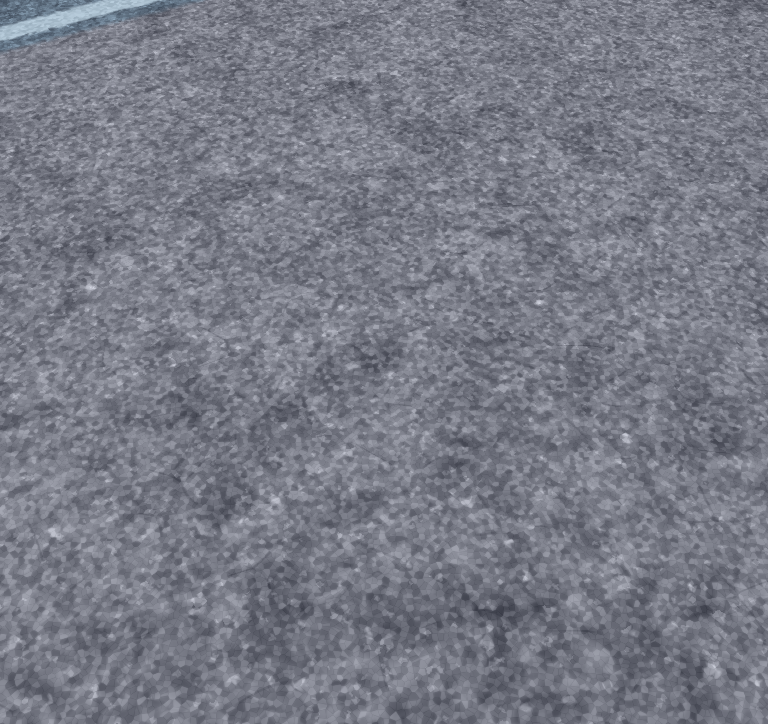
This texture is drawn by a WebGL 1 fragment shader. Its source:

```glsl
precision highp float;
// Worn grey asphalt seen in perspective, with a painted line in the far left corner.
uniform vec2 u_resolution;

vec3 hash3(vec2 p) {
  vec3 q = fract(p.xyx * vec3(0.1031, 0.1030, 0.0973));
  q += dot(q, q.yxz + 33.33);
  return fract((q.xxy + q.yzz) * q.zyx);
}

// Cellular noise: nearest distance, second distance, cell id, softly blended tone.
vec4 cells(vec2 p) {
  vec2 base = floor(p);
  vec2 f = p - base;
  float near = 9.0, second = 9.0, id = 0.0, tone = 0.0, total = 0.0;
  for (int j = -1; j <= 1; j++) {
    for (int i = -1; i <= 1; i++) {
      vec2 g = vec2(float(i), float(j));
      vec3 h = hash3(base + g + 71.0);
      vec2 r = g + h.xy - f;
      float d2 = dot(r, r);
      float w = exp(-8.0 * d2);
      tone += w * h.z;
      total += w;
      if (d2 < near) {
        second = near;
        near = d2;
        id = h.z;
      } else {
        second = min(second, d2);
      }
    }
  }
  return vec4(sqrt(near), sqrt(second), id, tone / total);
}

// Sparse pale stones, each with its own radius.
float stones(vec2 p, float rarity) {
  vec2 wobble = 0.10 * sin(p.yx * 9.0 + 2.0 * sin(p * 5.0));
  vec4 c = cells(p + wobble);
  float present = smoothstep(rarity, 1.0, c.z);
  float radius = 0.14 + 0.22 * present;
  return step(rarity, c.z) * (1.0 - smoothstep(radius - 0.10, radius + 0.10, c.x));
}

void main() {
  vec2 uv = gl_FragCoord.xy / u_resolution.y;

  // Ground plane: grains shrink and flatten towards the top.
  float depth = 2.0 / (2.0 - uv.y);
  vec2 ground = vec2((uv.x - 0.53) * depth, 2.0 * depth);
  vec2 bent = ground + 0.012 * sin(ground.yx * 31.0 + 3.0 * sin(ground * 13.0));

  // Aggregate grain, from fine grit to broad mottling.
  vec4 grit = cells(ground * 112.0);
  vec4 chips = cells(ground * 62.0 + 0.25 * sin(ground.yx * 170.0));
  float mottle = cells(bent * 24.0).w;
  float broad = cells(bent * 7.0 + 13.0).w;
  float tone = 0.492 + 0.19 * (grit.w - 0.5) + 0.13 * (chips.w - 0.5);
  tone += 0.055 * (mottle - 0.5) + 0.045 * (broad - 0.5);
  tone -= 0.035 * (1.0 - smoothstep(0.0, 0.22, grit.y - grit.x));

  // Dark ragged stains, denser in the near right.
  float stain = 0.5 * cells(bent * vec2(9.0, 12.0) + 5.0).w
              + 0.3 * cells(bent * 27.0 + 40.0).w + 0.2 * chips.w;
  float nearRight = smoothstep(0.75, 0.0, length((uv - vec2(0.75, 0.08)) * vec2(1.0, 0.9)));
  tone -= 0.095 * smoothstep(0.60, 0.80, stain + 0.09 * nearRight);

  // Short hairline cracks.
  vec4 crack = cells(bent * vec2(6.0, 9.0) + 21.0);
  float hairline = 1.0 - smoothstep(0.01, 0.045, crack.y - crack.x);
  tone -= 0.06 * hairline * smoothstep(0.55, 0.75, mottle);

  // Pale stones and small glints.
  float closeness = 1.0 - 0.45 * uv.y;
  tone += 0.15 * closeness * stones(ground * 34.0 + 7.0, 0.93);
  tone += 0.10 * stones(ground * 66.0 + 19.0, 0.86);
  tone += 0.01 * sin(uv.x * 3.0 + 0.3) * uv.y;
  vec3 color = tone + vec3(0.0, 0.010, 0.055);

  // Painted line, with blue-grey worn edges and verge.
  float across = uv.y - 0.942 - 0.26 * uv.x + 0.003 * (chips.w - 0.5);
  float verge = smoothstep(-0.020, -0.010, across);
  color = mix(color, color * vec3(0.79, 0.91, 0.96), verge);
  float paint = smoothstep(-0.002, 0.002, across) * (1.0 - smoothstep(0.018, 0.023, across));
  vec3 paintColor = vec3(0.67, 0.75, 0.81) + 0.12 * (grit.w - 0.5);
  color = mix(color, paintColor, paint);

  gl_FragColor = vec4(color, 1.0);
}
```
